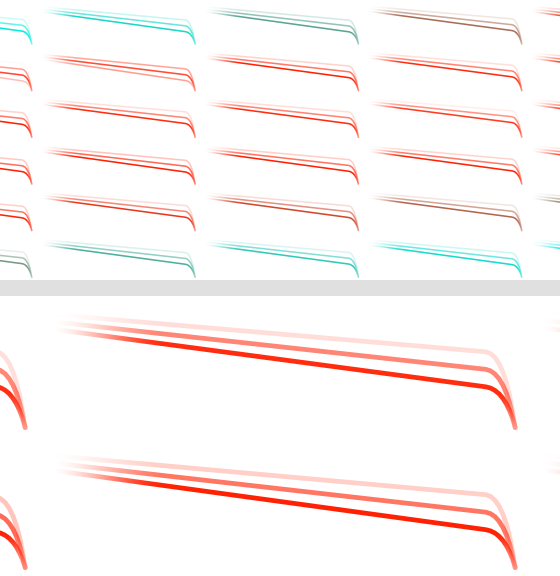
Top: the whole. Bottom: its middle third, enlarged.
Reproduce this pattern procedurally as a Shadertoy shader.

```glsl
const float ROWS = 6.0;
const float CELL_ASPECT = 3.5;
const int STROKES = 4;
const int BEND_STEPS = 8;
const vec3 PAPER = vec3(1.0);
const vec3 RED = vec3(1.0, 0.13, 0.01);
const vec3 CYAN = vec3(0.0, 0.93, 0.88);

vec2 gradientAt(vec2 lattice) {
    float turn = fract(sin(dot(lattice, vec2(127.1, 311.7))) * 43758.5);
    return vec2(cos(6.2832 * turn), sin(6.2832 * turn));
}

float gradientNoise(vec2 p) {
    vec2 i = floor(p), f = fract(p);
    vec2 w = f * f * (3.0 - 2.0 * f);
    vec2 e = vec2(1.0, 0.0);
    float low = mix(dot(gradientAt(i), f), dot(gradientAt(i + e), f - e), w.x);
    float high = mix(dot(gradientAt(i + e.yx), f - e.yx),
                     dot(gradientAt(i + 1.0), f - 1.0), w.x);
    return mix(low, high, w.y);
}

float segmentDistance(vec2 p, vec2 a, vec2 b) {
    vec2 ab = b - a;
    return length(p - a - ab * clamp(dot(p - a, ab) / dot(ab, ab), 0.0, 1.0));
}

// Quadratic curve, approximated by short segments
float bendDistance(vec2 p, vec2 a, vec2 corner, vec2 b) {
    float d = 1e3;
    vec2 previous = a;
    for (int i = 1; i <= BEND_STEPS; i++) {
        float t = float(i) / float(BEND_STEPS);
        vec2 next = mix(mix(a, corner, t), mix(corner, b, t), t);
        d = min(d, segmentDistance(p, previous, next));
        previous = next;
    }
    return d;
}

// Long sloping line that bends down to a tip shared by all strokes
float strokeDistance(vec2 p, float level) {
    vec2 start = vec2(-1.6, 0.14 + 0.053 * level);
    vec2 shoulder = vec2(1.47, 0.414 + 0.125 * level);
    vec2 corner = vec2(1.61, shoulder.y + 0.02);
    vec2 tip = vec2(1.68, 0.94);
    return min(segmentDistance(p, start, shoulder),
               bendDistance(p, shoulder, corner, tip));
}

// Strokes brighten as they descend, then vanish below the last level
float strokeOpacity(float level) {
    return clamp(0.2 + 0.4 * level, 0.0, 1.0)
         * (1.0 - smoothstep(2.2, 2.75, level));
}

float lengthFade(vec2 p) {
    return smoothstep(-1.65, -0.8, p.x) * (1.0 - 0.7 * smoothstep(0.68, 0.98, p.y));
}

// Vertical shift of the strokes within one cell
float cellPhase(vec2 cell, float order) {
    float wave = smoothstep(0.7, 0.9, cos(6.2832 * (order - 5.5) / 7.5));
    float upper = 1.0 - smoothstep(14.0, 20.0, order);
    return 0.55 * wave * upper - 0.03 + 0.4 * gradientNoise(cell * 0.73 + 0.31);
}

// Cyan at both ends of the reading order, red between them
vec3 cellColor(float order) {
    float cyanShare = max(1.0 - smoothstep(0.0, 5.0, order),
                          smoothstep(19.0, 30.0, order));
    return mix(RED, CYAN, cyanShare);
}

void mainImage(out vec4 fragColor, in vec2 fragCoord) {
    // Grid measured in cell heights, with y pointing down
    float pixel = ROWS / iResolution.y;
    vec2 p = (fragCoord - 0.5 * iResolution.xy) * pixel * vec2(1.0, -1.0);
    vec2 cell = floor(vec2(p.x / CELL_ASPECT + 0.5, p.y));
    vec2 local = p - cell * vec2(CELL_ASPECT, 1.0);
    cell += vec2(2.0, 3.0);

    float order = cell.x + 5.0 * cell.y;
    float phase = cellPhase(cell, order);
    vec3 ink = cellColor(order);
    float fade = lengthFade(local);
    float halfWidth = 0.017;

    // Layer the strokes from top to bottom
    vec3 color = PAPER;
    for (int i = 0; i < STROKES; i++) {
        float level = float(i) - 1.0 + phase;
        float d = strokeDistance(local, level);
        float coverage = clamp(0.5 + (halfWidth - d) / pixel, 0.0, 1.0);
        color = mix(color, ink, coverage * fade * strokeOpacity(level));
    }
    fragColor = vec4(color, 1.0);
}
```
